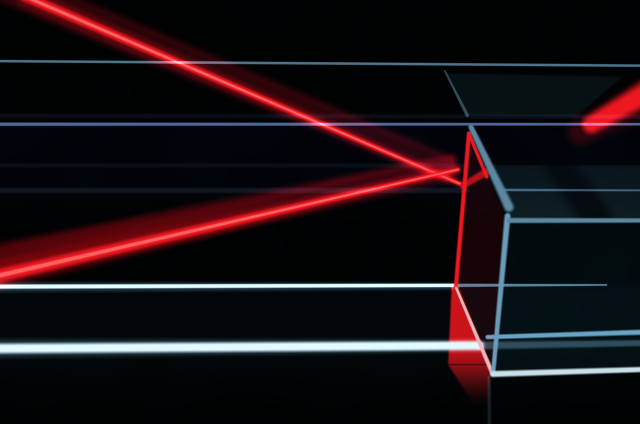
This background is drawn by a Shadertoy shader. Its source:

```glsl
// Laser beams bouncing off a glass block in the dark, crossed by pale light trails.
// Tapered segments draw beams and edges, soft convex quads draw faces and halos,
// and gradient noise streaks the halos. Positions are in canvas heights.

const vec3 BEAM_RED   = vec3(.93, .09, .12);
const vec3 BEAM_CORE  = vec3(1., .46, .45);
const vec3 HALO_RED   = vec3(.34, .01, .03);
const vec3 DIM_RED    = vec3(.16, .01, .025);
const vec3 PALE_LIGHT = vec3(.79, .88, .91);
const vec3 PINK_EDGE  = vec3(.92, .72, .74);
const vec3 GLASS_BLUE = vec3(.36, .53, .63);
const vec3 TRAIL_BLUE = vec3(.30, .40, .56);
const vec3 GLASS_TEAL = vec3(.05, .105, .12);
const vec3 FRONT_TEAL = vec3(.008, .034, .043);
const vec3 NIGHT_BLUE = vec3(.003, .008, .03);
const vec3 NIGHT_TEAL = vec3(.004, .02, .026);
const float FACE_SOFT = .004;
const float HALO_SOFT = .012;
const float STREAK_AMOUNT = .45;

vec2 gradientAt(vec2 cell) {
    vec2 q = fract(cell * vec2(.1031, .1137));
    q += dot(q, q.yx + 33.33);
    float angle = 6.2832 * fract((q.x + q.y) * q.x * 7.31);
    return vec2(cos(angle), sin(angle));
}

float gradientNoise(vec2 p) {
    vec2 i = floor(p), f = fract(p), e = vec2(0, 1);
    vec2 u = f * f * (3. - 2. * f);
    float low  = mix(dot(gradientAt(i), f), dot(gradientAt(i + e.yx), f - e.yx), u.x);
    float high = mix(dot(gradientAt(i + e), f - e), dot(gradientAt(i + 1.), f - 1.), u.x);
    return mix(low, high, u.y);
}

// Segment from s.xy to s.zw with half width going from w.x to w.y.
float stroke(vec2 p, vec4 s, vec2 w) {
    vec2 ab = s.zw - s.xy;
    float h = clamp(dot(p - s.xy, ab) / dot(ab, ab), 0., 1.);
    float r = mix(w.x, w.y, h), soft = max(.55 * r, .8 / iResolution.y);
    return 1. - smoothstep(r - soft, r + soft, length(p - s.xy - ab * h));
}

float rightOf(vec2 p, vec2 a, vec2 b, float soft) {
    vec2 n = normalize(vec2(b.y - a.y, a.x - b.x));
    return smoothstep(-soft, soft, dot(p - a, n));
}

// Convex quad: corners run clockwise, two in each vec4.
float quad(vec2 p, vec4 ab, vec4 cd, float soft) {
    return rightOf(p, ab.xy, ab.zw, soft) * rightOf(p, ab.zw, cd.xy, soft)
         * rightOf(p, cd.xy, cd.zw, soft) * rightOf(p, cd.zw, ab.xy, soft);
}

float streaks(vec2 p, vec2 dir) {
    vec2 q = vec2(dot(p, dir), dot(p, vec2(-dir.y, dir.x)));
    return 1. + STREAK_AMOUNT * gradientNoise(q * vec2(1.5, 60));
}

void addBeam(inout vec3 col, vec2 p, vec4 s, vec2 w) {
    col += .7 * HALO_RED * stroke(p, s, 2. * w);
    col = mix(col, BEAM_RED, stroke(p, s, w));
    col = mix(col, BEAM_CORE, .8 * stroke(p, s, .35 * w));
}

void mainImage(out vec4 fragColor, in vec2 fragCoord) {
    vec2 p = fragCoord / iResolution.y;
    float R = iResolution.x / iResolution.y + .02, L = -.02; // beyond both sides

    // Dark room with faint bands
    vec3 col = NIGHT_BLUE * smoothstep(.46, .6, p.y) * (1. - smoothstep(.69, .73, p.y));
    col += NIGHT_TEAL * smoothstep(0., .18, p.y) * (1. - smoothstep(.31, .34, p.y));
    col += .3 * NIGHT_TEAL * (1. + gradientNoise(p * 7.));

    // Glass faces
    col += .55 * GLASS_TEAL * quad(p, vec4(1.053, .827, 1.467, .819), vec4(1.358, .724, 1.102, .728), FACE_SOFT);
    float topFace = quad(p, vec4(1.155, .61, R, .61), vec4(R, .48, 1.201, .48), FACE_SOFT);
    topFace *= 1. - .65 * stroke(p, vec4(1.32, .61, 1.41, .48), vec2(.035));
    col += GLASS_TEAL * topFace * mix(1., .65, smoothstep(.48, .61, p.y));
    col += FRONT_TEAL * quad(p, vec4(1.197, .48, R, .48), vec4(R, .128, 1.165, .116), FACE_SOFT);
    col += .5 * DIM_RED * quad(p, vec4(1.106, .685, 1.193, .484), vec4(1.161, .12, 1.075, .321), FACE_SOFT);

    // Beam halos
    col += DIM_RED * streaks(p, vec2(.919, -.394))
        * quad(p, vec4(.118, 1.034, 1.079, .626), vec4(1.06, .565, -.04, 1.01), HALO_SOFT);
    col += .85 * HALO_RED * streaks(p, vec2(.974, .225))
        * quad(p, vec4(-.05, .415, 1.073, .636), vec4(1.083, .58, -.05, .32), HALO_SOFT);

    // Red spill under the block
    float spill = quad(p, vec4(1.065, .325, 1.08, .325), vec4(1.156, .14, 1.057, .14), FACE_SOFT);
    float tail = quad(p, vec4(1.057, .14, 1.156, .14), vec4(1.152, .01, 1.14, .01), FACE_SOFT);
    col = mix(col, .85 * BEAM_RED, max(spill, tail) * smoothstep(.03, .2, p.y));

    // Laser beams
    addBeam(col, p, vec4(.06, 1.008, 1.093, .563), vec2(.011, .005));
    addBeam(col, p, vec4(L, .346, 1.08, .6), vec2(.015, .005));
    col += .5 * HALO_RED * stroke(p, vec4(1.37, .69, R, .77), vec2(.03, .04));
    col = mix(col, BEAM_RED, stroke(p, vec4(1.395, .707, R, .783), vec2(.02, .027)));
    col = mix(col, .75 * BEAM_RED, stroke(p, vec4(1.093, .563, 1.145, .593), vec2(.007, .009)));

    // Light trails, top to bottom
    col += .85 * GLASS_BLUE * stroke(p, vec4(L, .856, R, .845), vec2(.003));
    col += .12 * TRAIL_BLUE * stroke(p, vec4(L, .727, R, .725), vec2(.005));
    col += TRAIL_BLUE * stroke(p, vec4(L, .707, R, .707), vec2(.004, .003));
    col += .1 * TRAIL_BLUE * stroke(p, vec4(L, .61, 1.1, .61), vec2(.005));
    col += .18 * TRAIL_BLUE * stroke(p, vec4(L, .551, 1.1, .551), vec2(.006));
    col += .6 * GLASS_BLUE * stroke(p, vec4(1.19, .552, R, .551), vec2(.003, .002));
    col += .3 * GLASS_BLUE * stroke(p, vec4(L, .323, 1.075, .325), vec2(.012, .008));
    col += PALE_LIGHT * stroke(p, vec4(L, .324, 1.075, .327), vec2(.005, .004));
    col += .9 * GLASS_BLUE * stroke(p, vec4(1.075, .327, 1.43, .328), vec2(.004, .002));
    col += 1.1 * GLASS_BLUE * stroke(p, vec4(1.15, .205, R, .217), vec2(.005, .006));
    col += .45 * GLASS_BLUE * stroke(p, vec4(1.13, .185, R, .191), vec2(.009, .007));
    col += .35 * GLASS_BLUE * stroke(p, vec4(L, .178, 1.13, .185), vec2(.02, .014));
    col = mix(col, 1.12 * PALE_LIGHT, stroke(p, vec4(L, .178, 1.13, .185), vec2(.011, .01)));

    // Block edges
    col = mix(col, BEAM_RED, stroke(p, vec4(1.106, .685, 1.075, .321), vec2(.005)));
    col = mix(col, BEAM_RED, stroke(p, vec4(1.106, .685, 1.148, .583), vec2(.004)));
    col = mix(col, PINK_EDGE, stroke(p, vec4(1.076, .321, 1.161, .12), vec2(.003, .005)));
    col = mix(col, GLASS_BLUE, stroke(p, vec4(1.111, .7, 1.2, .512), vec2(.006, .011)));
    col += .5 * GLASS_BLUE * stroke(p, vec4(1.049, .833, 1.102, .728), vec2(.002, .004));
    col = mix(col, 1.15 * GLASS_BLUE, stroke(p, vec4(1.197, .49, 1.163, .12), vec2(.007, .005)));
    col = mix(col, GLASS_BLUE, stroke(p, vec4(1.201, .48, R, .48), vec2(.006, .005)));
    col = mix(col, PALE_LIGHT, stroke(p, vec4(1.163, .118, R, .129), vec2(.007, .006)));
    col += .2 * GLASS_BLUE * stroke(p, vec4(1.154, .11, 1.154, L), vec2(.004));

    fragColor = vec4(clamp(col, 0., 1.), 1);
}
```
